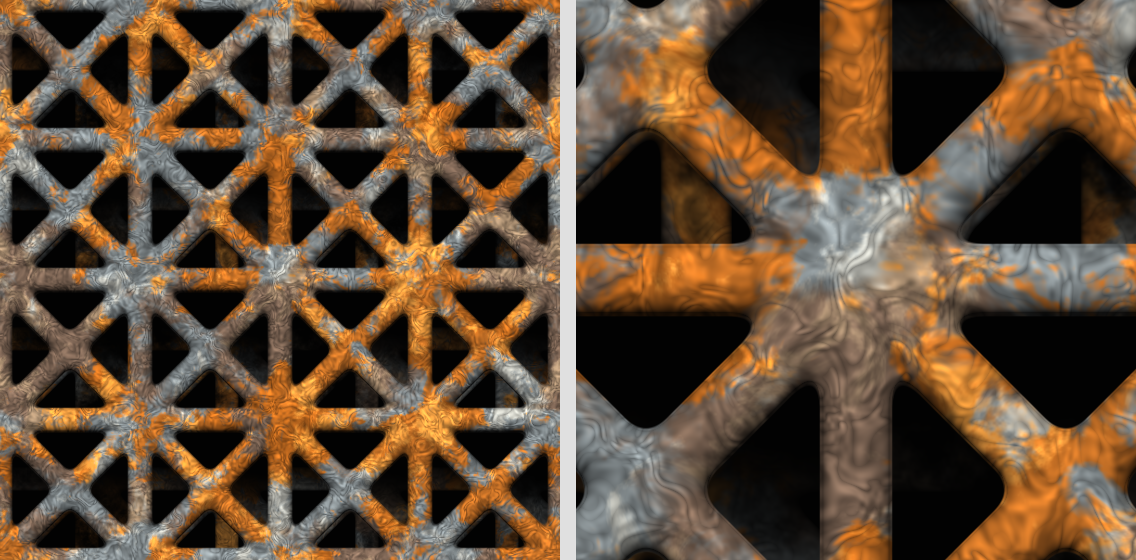
Left, the full canvas; right, a detail of the centre.
This pattern is drawn by a Shadertoy shader. Its source:

```glsl
// Rusted lattice of round bars: a 4 by 4 grid of squares, each crossed by two diagonals.
// Blended bar distances give a rounded height that is lit from above; wrapping noise
// paints grey metal, brown stain and orange rust, and a dim second lattice lies behind.

const float CELLS = 4.0;
const float BAR_RADIUS = 0.086;
const float WELD = 0.07;

float hash(vec2 p, float seed) {
    vec3 q = fract(vec3(p.xyx + seed * 7.31) * vec3(0.1031, 0.1030, 0.0973));
    q += dot(q, q.yzx + 33.33);
    return fract((q.x + q.y) * q.z);
}

// Value noise that wraps after one unit of uv, with n lattice steps.
float noise(vec2 uv, float n, float seed) {
    vec2 p = uv * n, i = floor(p), f = p - i;
    f = f * f * (3.0 - 2.0 * f);
    vec2 a = mod(i, n), b = mod(i + 1.0, n);
    return mix(mix(hash(a, seed), hash(vec2(b.x, a.y), seed), f.x),
               mix(hash(vec2(a.x, b.y), seed), hash(b, seed), f.x), f.y);
}

float fbm(vec2 uv, float n, float seed) {
    float sum = 0.0, amp = 0.5, total = 0.0;
    for (int i = 0; i < 6; i++) {
        sum += amp * noise(uv, n, seed + float(i));
        total += amp;
        amp *= 0.64;
        n *= 2.0;
    }
    return sum / total;
}

float smoothMin(float a, float b, float k) {
    float h = max(k - abs(a - b), 0.0) / k;
    return min(a, b) - h * h * k * 0.25;
}

// Distance to the nearest bar axis, blended at the joints.
float lattice(vec2 p) {
    vec2 straight = abs(fract(p + 0.5) - 0.5);
    vec2 slanted = abs(fract(vec2(p.x + p.y, p.x - p.y) + 0.5) - 0.5) * 0.7071;
    float d = smoothMin(straight.x, straight.y, WELD);
    return smoothMin(d, smoothMin(slanted.x, slanted.y, WELD), WELD);
}

float barHeight(vec2 p) {
    float t = clamp(lattice(p) / BAR_RADIUS, 0.0, 1.0);
    return BAR_RADIUS * sqrt(1.0 - t * t);
}

// Fine curling scratches, 0 to 1.
float grain(vec2 uv) {
    vec2 curl = vec2(noise(uv, 44.0, 21.0), noise(uv, 44.0, 22.0)) - 0.5;
    float wire = abs(2.0 * noise(uv + curl * 0.05, 104.0, 23.0) - 1.0);
    return mix(wire, noise(uv + curl * 0.02, 220.0, 24.0), 0.45);
}

// Surface colour: metal, then stain, then rust.
vec3 coat(vec2 uv, float scratch) {
    vec2 warp = vec2(noise(uv, 24.0, 31.0), noise(uv, 24.0, 32.0)) - 0.5;
    vec2 w = uv + warp * 0.025;
    float stain = smoothstep(0.43, 0.60, fbm(w, 9.0, 1.0));
    float rust = smoothstep(0.50, 0.60, fbm(w, 10.0, 11.0) + 0.07 * (scratch - 0.4));
    float pale = smoothstep(0.50, 0.68, fbm(w, 18.0, 41.0));
    vec3 metal = mix(vec3(0.49, 0.52, 0.53), vec3(0.69, 0.69, 0.66), pale);
    vec3 brown = mix(vec3(0.46, 0.34, 0.26), vec3(0.62, 0.49, 0.36), pale);
    vec3 orange = mix(vec3(0.76, 0.40, 0.09), vec3(0.96, 0.60, 0.20), pale);
    vec3 col = mix(metal, brown, stain * 0.8);
    col = mix(col, orange, rust * 0.88);
    return col * (0.72 + 0.66 * scratch);
}

float lighting(vec2 p, float bump) {
    vec2 e = vec2(0.008, 0.0);
    vec2 slope = vec2(barHeight(p + e.xy) - barHeight(p - e.xy),
                      barHeight(p + e.yx) - barHeight(p - e.yx)) / (2.0 * e.x);
    vec3 normal = normalize(vec3(-slope * 0.85, 1.0));
    float diffuse = max(dot(normal, normalize(vec3(-0.05, 0.42, 0.9))), 0.0);
    return 0.13 + 0.96 * diffuse + 0.12 * (bump - 0.4);
}

// Shadowed lattice seen through the openings, lost in black below each upper bar.
vec3 backLayer(vec2 uv, vec2 p) {
    vec2 shifted = p + vec2(0.38, 0.42);
    float body = smoothstep(0.0, 0.8, barHeight(shifted) / BAR_RADIUS);
    vec2 q = fract(p) - 0.5;
    float reach = smoothstep(0.22, -0.35, q.y + 0.2 * q.x);
    float murk = smoothstep(0.25, 0.7, fbm(uv, 12.0, 51.0));
    vec2 backUv = uv + vec2(0.37, 0.21);
    vec3 surface = coat(backUv, grain(backUv));
    return vec3(0.006) + surface * body * reach * murk * 0.46;
}

void mainImage(out vec4 fragColor, in vec2 fragCoord) {
    vec2 uv = fragCoord / iResolution.xy;
    vec2 p = uv * CELLS;
    float pixel = CELLS / iResolution.y;

    // Front bars with a rough finish
    float scratch = grain(uv);
    vec3 bars = coat(uv, scratch) * lighting(p, scratch);

    // Soft-edged cover over the dark openings
    float d = lattice(p) - BAR_RADIUS;
    float cover = smoothstep(pixel, -pixel, d);
    vec3 col = mix(backLayer(uv, p), bars, cover);
    fragColor = vec4(clamp(col, 0.0, 1.0), 1.0);
}
```
